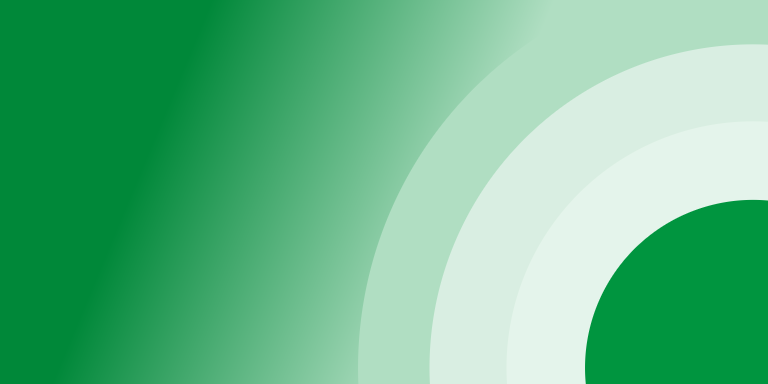
A WebGL 1 fragment shader for this background:

```glsl
precision highp float;
// A slanted green gradient that fades to pale mint, overlaid at the
// lower right by concentric flat rings around a solid green disc.
// Lengths are in canvas heights, with the origin at the lower left.

uniform vec2 u_resolution;

#define CENTER vec2(1.961, 0.042)
#define RADII vec4(1.0286, 0.8425, 0.642, 0.4375)
#define FADE_START 0.552
#define FADE_WIDTH 0.893
#define FADE_SLANT 0.417
#define DEEP_GREEN vec3(0.0, 0.533, 0.224)
#define DISC_GREEN vec3(0.0, 0.585, 0.247)
#define MINT vec3(0.690, 0.871, 0.761)
#define PALE_MINT vec3(0.851, 0.935, 0.886)
#define MILK vec3(0.896, 0.957, 0.920)

// Coverage of a disc, smoothed over about one pixel
float disc(float dist, float radius, float pixel) {
  return clamp((radius - dist) / pixel + 0.5, 0.0, 1.0);
}

void main() {
  float pixel = 1.0 / u_resolution.y;
  vec2 p = gl_FragCoord.xy * pixel;

  // Slanted linear fade, solid on both ends
  float along = p.x + FADE_SLANT * (1.0 - p.y) - FADE_START;
  vec3 color = mix(DEEP_GREEN, MINT, clamp(along / FADE_WIDTH, 0.0, 1.0));

  // Nested discs, from the largest to the smallest
  float dist = distance(p, CENTER);
  color = mix(color, MINT, disc(dist, RADII.x, pixel));
  color = mix(color, PALE_MINT, disc(dist, RADII.y, pixel));
  color = mix(color, MILK, disc(dist, RADII.z, pixel));
  color = mix(color, DISC_GREEN, disc(dist, RADII.w, pixel));

  gl_FragColor = vec4(color, 1.0);
}
```
